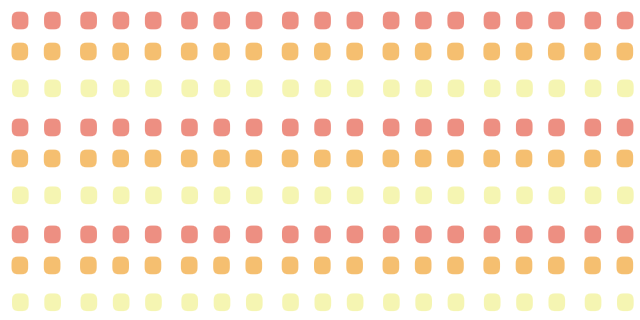
This pattern is drawn by a Shadertoy shader. Its source:

```glsl
// Rows of soft-cornered dots in coral, apricot and pale yellow, grouped in threes on white.
#define CANVAS_UNITS 384.0            // canvas height in design units
#define TILE vec2(121.0, 128.35)      // repeat of three columns by three rows
#define GROUP_CENTER 145.1            // x of the middle column of a group
#define COLUMN_STEP 38.75             // column spacing inside a group
#define ROW_Y vec3(24.6, 61.8, 106.0) // row centres, from the top of a tile
#define ROW_SHIFT vec3(0.0, -0.3, 0.3) // slight sideways offset of each row
#define DOT_RADIUS vec2(10.0, 10.6)
#define ROUNDNESS 3.3                 // 2 is an ellipse, higher is squarer
#define CORAL vec3(0.93, 0.56, 0.51)
#define APRICOT vec3(0.96, 0.75, 0.44)
#define PALE_YELLOW vec3(0.96, 0.96, 0.70)

// Approximate signed distance to a superellipse
float dotDistance(vec2 p) {
    vec2 q = pow(abs(p) / DOT_RADIUS, vec2(ROUNDNESS));
    return (pow(q.x + q.y, 1.0 / ROUNDNESS) - 1.0) * DOT_RADIUS.x;
}

// Offset from the nearest of the three columns in a repeating group
float columnOffset(float x) {
    float local = mod(x - GROUP_CENTER + 0.5 * TILE.x, TILE.x) - 0.5 * TILE.x;
    return local - COLUMN_STEP * clamp(round(local / COLUMN_STEP), -1.0, 1.0);
}

void mainImage(out vec4 fragColor, in vec2 fragCoord) {
    float pixel = CANVAS_UNITS / iResolution.y;
    vec2 p = vec2(fragCoord.x, iResolution.y - fragCoord.y) * pixel;
    float tileY = mod(p.y, TILE.y);

    vec3 rowColors[3] = vec3[3](CORAL, APRICOT, PALE_YELLOW);
    vec3 rowY = ROW_Y;
    vec3 rowShift = ROW_SHIFT;
    vec3 color = vec3(1.0);

    // Lay the three coloured rows over white
    for (int row = 0; row < 3; row++) {
        vec2 local = vec2(columnOffset(p.x - rowShift[row]), tileY - rowY[row]);
        float coverage = clamp(0.5 - dotDistance(local) / pixel, 0.0, 1.0);
        color = mix(color, rowColors[row], coverage);
    }
    fragColor = vec4(color, 1.0);
}
```
